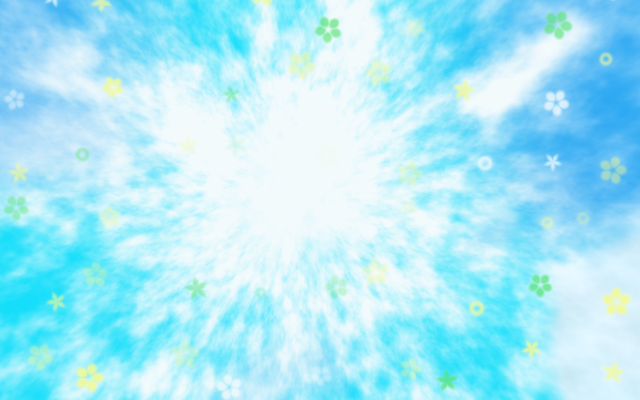
Write a Shadertoy shader that draws this background.

```glsl
#define BURST_CENTER vec2(0.74, 0.51)
#define CORE_SIZE vec2(0.45, 0.34)
#define HAZE 0.25
#define STREAK_GAIN 1.2
#define STREAK_FREQ 5.5
#define STREAK_STRETCH 3.2
#define SPECKLE_GAIN 1.35
#define CELL 0.178
#define FLOWER_SIZE 0.034
#define EDGE 0.005

const float PI = 3.14159;
const vec3 CYAN = vec3(0.08, 0.87, 0.98);
const vec3 BLUE = vec3(0.17, 0.66, 0.95);
const vec3 WHITE = vec3(0.95, 0.98, 0.99);
const vec3 MIST = vec3(0.86, 0.94, 0.98);
const vec3 LAVENDER = vec3(0.74, 0.85, 0.97);
const vec3 YELLOW = vec3(0.95, 0.98, 0.58);
const vec3 GREEN = vec3(0.33, 0.89, 0.45);

float hash(vec3 p) {
    p = fract(p * vec3(0.1031, 0.1030, 0.0973));
    p += dot(p, p.yzx + 33.33);
    return fract((p.x + p.y) * p.z);
}

float noise(vec3 p) {
    vec3 i = floor(p), f = fract(p);
    f = f * f * (3.0 - 2.0 * f);
    vec2 o = vec2(0.0, 1.0);
    vec4 lo = vec4(hash(i), hash(i + o.yxx), hash(i + o.xyx), hash(i + o.yyx));
    vec4 hi = vec4(hash(i + o.xxy), hash(i + o.yxy), hash(i + o.xyy), hash(i + o.yyy));
    vec4 m = mix(lo, hi, f.z);
    return mix(mix(m.x, m.y, f.x), mix(m.z, m.w, f.x), f.y);
}

float fbm(vec3 p) {
    float sum = 0.0, amp = 0.5;
    for (int i = 0; i < 4; i++) {
        sum += amp * noise(p);
        p = p * 2.03 + 17.0;
        amp *= 0.55;
    }
    return sum;
}

// Soft capsule running from a to b
float cloud(vec2 p, vec2 a, vec2 b, float width) {
    vec2 ab = b - a;
    float t = clamp(dot(p - a, ab) / dot(ab, ab), 0.0, 1.0);
    float d = length(p - a - ab * t) / width;
    return exp(-d * d);
}

// Signed distance to a petalled flower, a star or a ring
float blossom(vec2 q, float size, float kind) {
    float r = length(q), sector = PI / 5.0;
    float a = mod(atan(q.y, q.x + 1e-5) + sector, 2.0 * sector) - sector;
    if (kind > 0.84) return abs(r - 0.36 * size) - 0.14 * size;
    if (kind > 0.5) return (r - size * mix(0.8, 0.3, abs(a) / sector)) * 0.6;
    vec2 petal = r * vec2(cos(a), sin(a)) - vec2(0.58 * size, 0.0);
    return length(petal * vec2(0.85, 1.0)) - 0.33 * size;
}

vec3 addFlowers(vec3 color, vec2 p, float core) {
    vec2 home = floor(p / CELL);
    for (int j = -1; j <= 1; j++)
    for (int i = -1; i <= 1; i++) {
        vec2 id = home + vec2(i, j);
        vec3 seed = vec3(id + 20.0, 3.0);
        vec2 jitter = vec2(hash(seed), hash(seed + 5.0));
        vec2 q = p - (id + 0.15 + 0.7 * jitter) * CELL;
        float kind = hash(seed + 11.0), turn = 2.0 * PI * hash(seed + 19.0);
        q = mat2(cos(turn), sin(turn), -sin(turn), cos(turn)) * q;
        float size = FLOWER_SIZE * mix(0.75, 1.1, hash(seed + 23.0));
        float d = blossom(q, size, kind);
        float tint = hash(seed + 31.0);
        vec3 ink = tint < 0.5 ? YELLOW : tint < 0.77 ? GREEN : WHITE;
        float alpha = mix(0.3, 1.0, hash(seed + 41.0)) * (1.0 - core);
        color = mix(color, WHITE, 0.25 * alpha * exp(-max(d, 0.0) / 0.009));
        color = mix(color, ink, alpha * smoothstep(EDGE, -EDGE, d));
    }
    return color;
}

void mainImage(out vec4 fragColor, in vec2 fragCoord) {
    vec2 p = fragCoord / iResolution.y;
    vec2 ray = p - BURST_CENTER;
    float r = length(ray);
    vec2 dir = ray / max(r, 1e-4);

    // Noise stretched along the rays, with finer speckles on top
    float depth = log(r + 0.08) * STREAK_STRETCH;
    float streak = fbm(vec3(dir * STREAK_FREQ + 30.0, depth + 20.0)) - 0.45;
    float speckle = fbm(vec3(dir * STREAK_FREQ * 2.6 + 60.0, depth * 3.0 + 40.0)) - 0.45;
    float flecks = fbm(vec3(p * 26.0, 7.0)) - 0.45;
    float spread = smoothstep(0.03, 0.25, r);
    vec2 warped = p + dir * streak * 0.12 * spread;

    // Sky: blue in the upper corners and right, cyan below
    float rightSide = smoothstep(1.1, 1.45, p.x);
    float blue = smoothstep(0.4, 0.75, warped.y + 0.22 * rightSide);
    blue *= smoothstep(0.15, 0.7, abs(warped.x - 0.75));
    vec3 color = mix(CYAN, BLUE, blue);

    // Lavender and white cloud banks
    float violet = cloud(warped, vec2(0.0, 0.61), vec2(0.25, 0.66), 0.11)
                 + cloud(warped, vec2(0.6, 0.0), vec2(0.78, 0.1), 0.1)
                 + cloud(warped, vec2(1.2, 0.4), vec2(1.24, 0.42), 0.06);
    float banks = 0.75 * cloud(warped, vec2(1.2, 0.73), vec2(1.42, 0.92), 0.06)
                + 0.35 * cloud(warped, vec2(0.9, 1.0), vec2(0.8, 0.65), 0.1)
                + 0.35 * cloud(warped, vec2(0.15, 0.84), vec2(0.5, 0.66), 0.08)
                + 0.35 * cloud(warped, vec2(0.2, 0.0), vec2(0.5, 0.06), 0.08);
    vec2 reach = ray / CORE_SIZE;
    float core = exp(-dot(reach, reach));
    float gap = 0.2 * cloud(p, vec2(0.8, 0.36), vec2(0.88, 0.34), 0.06)
              + 0.16 * cloud(p, vec2(1.4, 0.7), vec2(1.6, 0.6), 0.2)
              + 0.12 * cloud(p, vec2(0.0, 0.38), vec2(0.2, 0.2), 0.15)
              + 0.15 * cloud(p, vec2(1.2, 0.1), vec2(1.34, 0.15), 0.1);
    color = mix(color, LAVENDER, min(violet * 0.65, 1.0));

    // White burst broken up by the streaks
    float grain = (streak * STREAK_GAIN + speckle * SPECKLE_GAIN) * spread;
    float white = HAZE + 0.78 * core + banks - gap;
    white += grain * (1.0 - 0.6 * core) * (1.0 - 0.4 * blue) + flecks * 0.5 * core;
    color = mix(color, WHITE, smoothstep(-0.15, 1.1, white));

    // Pale bank filling the lower right
    float bank = length((warped - vec2(1.68, 0.1)) / vec2(0.31, 0.35));
    color = mix(color, MIST + 0.1 * speckle, 0.93 * smoothstep(1.12, 0.85, bank));

    color = addFlowers(color, p, core);
    fragColor = vec4(color, 1.0);
}
```
